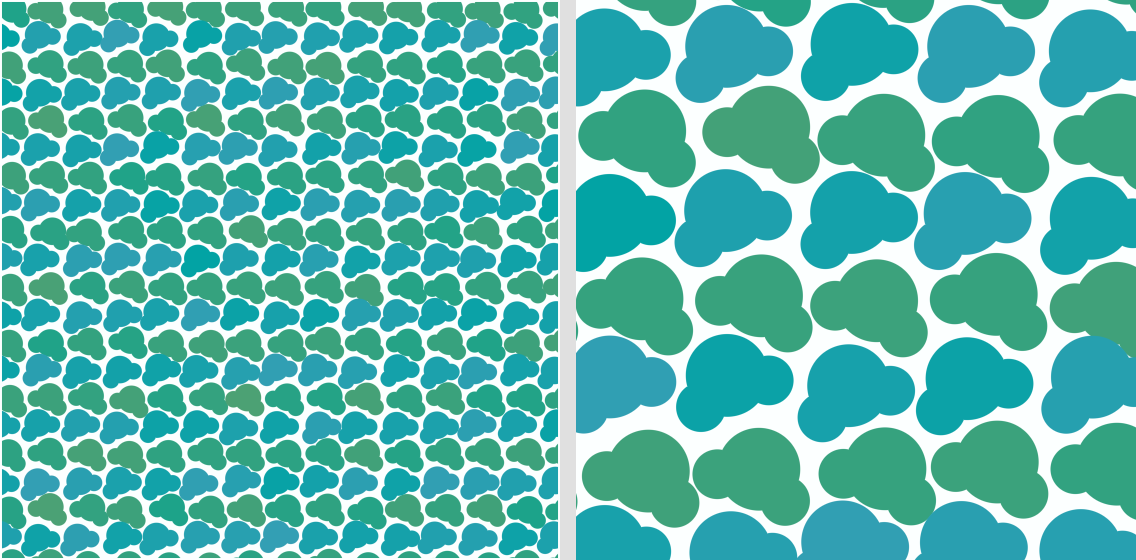
Left, the full canvas; right, a detail of the centre.
Give the GLSL for this pattern, as a WebGL 2 fragment shader.

```glsl
#version 300 es
precision highp float;

// Rows of three-lobed blobs on white, teal rows alternating with mirrored green rows.
// Each colour is a jittered lattice of circle unions; hashed cells vary the
// position and tint, and a thin white margin frames the panel.

uniform vec2 u_resolution;
out vec4 outColor;

// Layout, in units of the panel
const float MARGIN = 0.0034;
const vec2 REPEATS = vec2(14.0, 10.0);        // blobs across, row pairs down
const vec2 TEAL_PHASE = vec2(0.936, 0.398);   // lattice offsets, in cells
const vec2 GREEN_PHASE = vec2(0.220, 0.887);
const vec2 JITTER = vec2(0.0038, 0.0034);

// Blob shape
const float BODY_RADIUS = 0.0248;
const float LOBE_RADIUS = 0.0149;
const vec2 SIDE_LOBE = vec2(0.0249, -0.0030);
const vec2 LOW_LOBE = vec2(-0.0157, -0.0190);

// Colours: each blob lies between the two ends of its range
const vec3 PAPER = vec3(0.99, 1.0, 1.0);
const vec3 TEAL_DEEP = vec3(0.00, 0.64, 0.64);
const vec3 TEAL_BLUE = vec3(0.22, 0.62, 0.71);
const vec3 GREEN_COOL = vec3(0.09, 0.64, 0.55);
const vec3 GREEN_WARM = vec3(0.31, 0.63, 0.45);

vec2 hash22(vec2 p) {
    vec3 q = fract(p.xyx * vec3(0.1031, 0.1030, 0.0973));
    q += dot(q, q.yzx + 33.33);
    return fract((q.xx + q.yz) * q.zy);
}

// Signed distance to the union of a body and its two lobes
float blobDistance(vec2 p) {
    float body = length(p) - BODY_RADIUS;
    float lobes = min(length(p - SIDE_LOBE), length(p - LOW_LOBE)) - LOBE_RADIUS;
    return min(body, lobes);
}

// Paints one lattice of blobs over the given base colour
vec3 paintBlobs(vec3 base, vec2 p, vec2 phase, float facing, float seed,
                vec3 tintA, vec3 tintB, float pixel) {
    vec2 nearest = round(p * REPEATS - phase);
    for (int row = 1; row >= -1; row--) {
        for (int col = -1; col <= 1; col++) {
            vec2 cell = nearest + vec2(col, row);
            vec2 shift = (hash22(cell + seed) * 2.0 - 1.0) * JITTER;
            vec2 tintHash = hash22(cell + seed + 57.0);
            vec2 local = p - (cell + phase) / REPEATS - shift;
            local.x *= facing;
            float cover = 1.0 - smoothstep(-0.7 * pixel, 0.7 * pixel, blobDistance(local));
            vec3 tint = mix(tintA, tintB, 0.5 * (tintHash.x + tintHash.y));
            base = mix(base, tint, cover);
        }
    }
    return base;
}

void main() {
    float side = min(u_resolution.x, u_resolution.y);
    float scale = 1.0 / (1.0 - 2.0 * MARGIN);
    vec2 p = (gl_FragCoord.xy / side - MARGIN) * scale;
    float pixel = scale / side;

    // Two interleaved lattices
    vec3 color = paintBlobs(PAPER, p, GREEN_PHASE, -1.0, 131.0, GREEN_COOL, GREEN_WARM, pixel);
    color = paintBlobs(color, p, TEAL_PHASE, 1.0, 217.0, TEAL_DEEP, TEAL_BLUE, pixel);

    // White frame
    vec2 inset = 0.5 - abs(p - 0.5);
    float inside = smoothstep(-0.5 * pixel, 0.5 * pixel, min(inset.x, inset.y));
    outColor = vec4(mix(PAPER, color, inside), 1.0);
}
```
